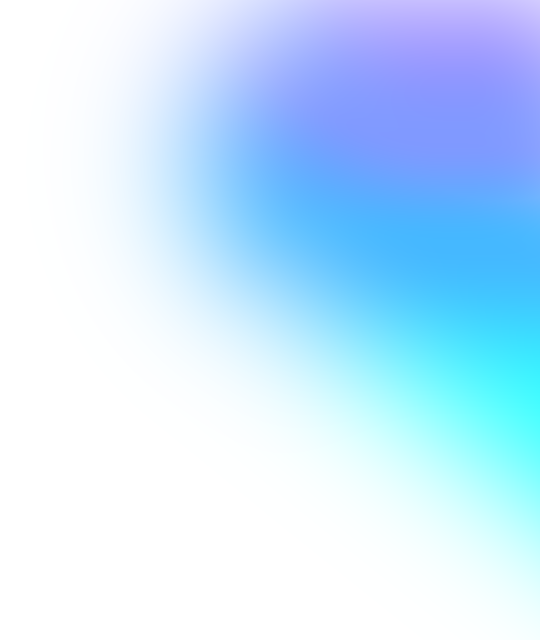
A WebGL 2 fragment shader for this background:

```glsl
#version 300 es
precision highp float;

uniform vec2 u_resolution;
out vec4 outColor;

#define VIOLET vec3(0.54, 0.47, 1.0)
#define PERIWINKLE vec3(0.50, 0.60, 1.0)
#define SKY vec3(0.27, 0.72, 1.0)
#define CYAN vec3(0.19, 1.0, 1.0)
#define HEART vec2(0.56, 0.753)
#define SHOULDER vec2(0.729, 0.753)
#define TAIL vec2(1.211, 0.232)
#define GLOW_RADIUS 0.276
#define GLOW_POWER 2.8
#define HUE_PIVOT 0.378

float segmentDistance(vec2 p, vec2 a, vec2 b) {
    vec2 pa = p - a, ba = b - a;
    return length(pa - ba * clamp(dot(pa, ba) / dot(ba, ba), 0.0, 1.0));
}

// Hue runs from violet at the top to cyan lower down
vec3 inkAtDepth(float depth) {
    vec3 ink = mix(VIOLET, PERIWINKLE, smoothstep(0.0, 0.22, depth));
    ink = mix(ink, SKY, smoothstep(0.22, 0.38, depth));
    return mix(ink, CYAN, smoothstep(0.38, 0.665, depth));
}

void main() {
    vec2 p = gl_FragCoord.xy / u_resolution.y;

    // Soft glow around two branches that share one end
    float d = min(segmentDistance(p, HEART, SHOULDER), segmentDistance(p, HEART, TAIL));
    float coverage = exp(-pow(d / GLOW_RADIUS, GLOW_POWER));

    // The hue range narrows towards sky blue on the left
    float spread = mix(0.35, 1.0, smoothstep(0.26, 0.70, p.x));
    float depth = HUE_PIVOT + (1.0 - p.y - HUE_PIVOT) * spread;

    outColor = vec4(mix(vec3(1.0), inkAtDepth(depth), coverage), 1.0);
}
```
